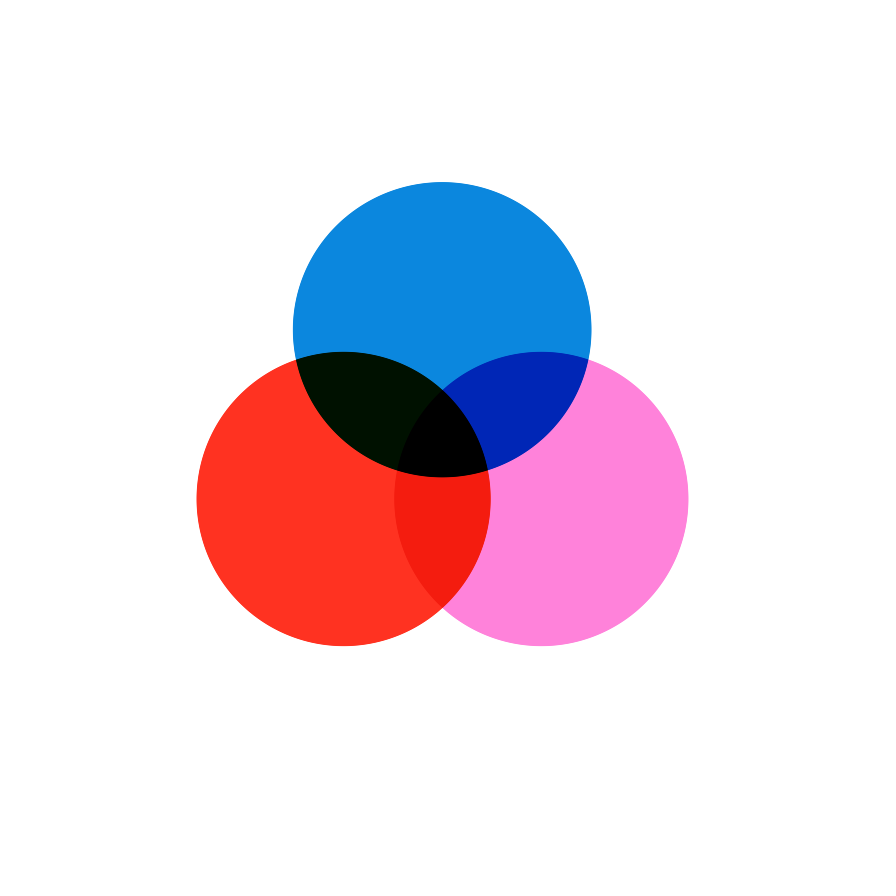
Write a Shadertoy shader that draws this background.

```glsl
// Three overlapping translucent ink discs on white paper.
// Each disc gives a smooth coverage mask; the three masks then
// interpolate between the eight colours their overlaps can produce.

#define BLUE_CENTER  vec2(0.4935, 0.6320)
#define RED_CENTER   vec2(0.3835, 0.4431)
#define PINK_CENTER  vec2(0.6042, 0.4431)
#define BLUE_RADII   vec2(0.1667, 0.1648)
#define LOWER_RADII  vec2(0.1642, 0.1643)
#define BLUE         vec3(0.045, 0.530, 0.870)
#define RED          vec3(1.000, 0.195, 0.130)
#define PINK         vec3(1.000, 0.510, 0.855)
#define RED_BLUE     vec3(0.000, 0.065, 0.000)
#define PINK_BLUE    vec3(0.000, 0.150, 0.715)
#define RED_PINK     vec3(0.955, 0.110, 0.060)
#define EDGE_PIXELS  1.1

const vec3 PAPER = vec3(1.0);
const vec3 ALL_INKS = vec3(0.0);

// Coverage of an axis-aligned, nearly round disc: 1 inside, 0 outside.
float discCoverage(vec2 p, vec2 center, vec2 radii, float edge) {
    float dist = (length((p - center) / radii) - 1.0) * min(radii.x, radii.y);
    return 1.0 - smoothstep(-0.5 * edge, 0.5 * edge, dist);
}

void mainImage(out vec4 fragColor, in vec2 fragCoord) {
    // Centred square coordinates, 0 to 1 along the shorter side.
    float side = min(iResolution.x, iResolution.y);
    vec2 p = (fragCoord - 0.5 * iResolution.xy) / side + 0.5;
    float edge = EDGE_PIXELS / side;

    float blue = discCoverage(p, BLUE_CENTER, BLUE_RADII, edge);
    float red = discCoverage(p, RED_CENTER, LOWER_RADII, edge);
    float pink = discCoverage(p, PINK_CENTER, LOWER_RADII, edge);

    // Ink mixing without and with the blue layer.
    vec3 withoutBlue = mix(mix(PAPER, RED, red), mix(PINK, RED_PINK, red), pink);
    vec3 withBlue = mix(mix(BLUE, RED_BLUE, red), mix(PINK_BLUE, ALL_INKS, red), pink);

    fragColor = vec4(mix(withoutBlue, withBlue, blue), 1.0);
}
```
